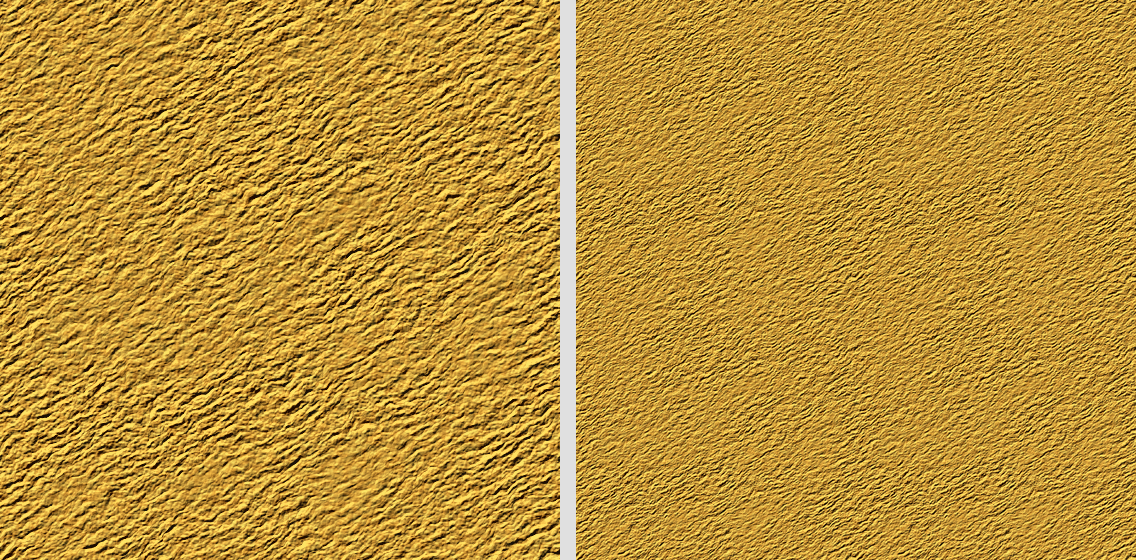
Left: one tile. Right: repeated 2 by 2.
Reproduce this texture procedurally as a Shadertoy shader.

```glsl
// Layers: columns across, rows up, rows climbed per tile (sets the slant)
const vec3 STRANDS      = vec3(44.0, 96.0, 50.0);
const vec3 THIN_STRANDS = vec3(72.0, 150.0, 68.0);
const vec3 FLAKES       = vec3(35.0, 80.0, 41.0);
const vec3 CLODS        = vec3(126.0, 180.0, 66.0);
const vec3 GRAIN        = vec3(230.0, 250.0, 0.0);
const vec3 CRUMBLE      = vec3(95.0, 110.0, 0.0);
const vec3 PATCHES      = vec3(8.0, 13.0, 5.0);
const vec3 TINT         = vec3(120.0, 160.0, 50.0);

// Relief height of each layer
const float STRAND_HEIGHT = 0.0095;
const float THIN_HEIGHT   = 0.0084;
const float FLAKE_HEIGHT  = 0.0086;
const float CLOD_HEIGHT   = 0.0043;
const float GRAIN_HEIGHT  = 0.0054;

const vec2  LIGHT_DIR      = vec2(-0.45, 0.893);
const float LIGHT_STEP     = 0.0023;
const float WARP_AMOUNT    = 0.0040;
const float CRUMBLE_AMOUNT = 0.0045;
const float CALM_RELIEF    = 0.65;
const float ROUGH_RELIEF   = 1.35;
const vec3  TINT_SHIFT     = vec3(0.04, -0.04, -0.05);
const float TAU = 6.2831853;

// Colours from deep shadow to highlight, and the slope where each is reached
const int TONES = 6;
const vec3 TONE_COLOR[TONES] = vec3[](
    vec3(0.11, 0.05, 0.01), vec3(0.35, 0.24, 0.06), vec3(0.56, 0.40, 0.13),
    vec3(0.74, 0.55, 0.20), vec3(0.90, 0.70, 0.27), vec3(1.00, 0.88, 0.38));
const float TONE_SLOPE[TONES] = float[](-2.05, -1.37, -0.77, -0.15, 0.55, 1.44);

// Slanted lattice coordinates of a layer
vec2 toLattice(vec2 p, vec3 layer) {
    return vec2(layer.x * p.x, layer.y * p.y - layer.z * p.x);
}

// Two random values per cell, repeating with the canvas
vec2 cellHash(vec2 cell, vec3 layer) {
    float turns = floor((cell.x + 0.5) / layer.x);
    cell += turns * vec2(-layer.x, layer.z);
    cell.y -= layer.y * floor((cell.y + 0.5) / layer.y);
    uint h = uint(cell.x + 0.5) * 1597334677u
           ^ uint(cell.y + 0.5) * 3812015801u
           ^ uint(layer.x) * 2654435769u;
    h = (h ^ (h >> 16)) * 2246822519u;
    h = (h ^ (h >> 13)) * 3266489917u;
    h ^= h >> 16;
    return vec2(float(h & 65535u), float(h >> 16)) / 65535.0;
}

float valueNoise(vec2 p, vec3 layer) {
    vec2 q = toLattice(p, layer);
    vec2 cell = floor(q);
    vec2 w = smoothstep(0.0, 1.0, q - cell);
    float low  = mix(cellHash(cell, layer).x,
                     cellHash(cell + vec2(1.0, 0.0), layer).x, w.x);
    float high = mix(cellHash(cell + vec2(0.0, 1.0), layer).x,
                     cellHash(cell + vec2(1.0, 1.0), layer).x, w.x);
    return mix(low, high, w.y);
}

// Rounded lumps parted by sharp creases
float cellularDomes(vec2 p, vec3 layer) {
    vec2 q = toLattice(p, layer);
    vec2 cell = floor(q);
    float nearest = 2.0;
    for (int y = -1; y <= 1; y++) {
        for (int x = -1; x <= 1; x++) {
            vec2 neighbour = cell + vec2(x, y);
            vec2 d = neighbour + cellHash(neighbour, layer) - q;
            nearest = min(nearest, dot(d, d));
        }
    }
    return 1.0 - nearest;
}

// Layered sines bend the strands, noise crumbles their edges
vec2 bend(vec2 p) {
    vec2 a = TAU * vec2(3.0 * p.x + 4.0 * p.y, 5.0 * p.x - 2.0 * p.y);
    vec2 b = TAU * vec2(9.0 * p.y - 4.0 * p.x, 11.0 * p.x + 3.0 * p.y);
    vec2 sway = sin(a + 1.3) + 0.5 * sin(b + 2.0 * sin(a.yx));
    float crumble = valueNoise(p, CRUMBLE) - 0.5;
    return p + WARP_AMOUNT * sway + CRUMBLE_AMOUNT * crumble * LIGHT_DIR;
}

float reliefHeight(vec2 p) {
    vec2 bent = bend(p);
    return STRAND_HEIGHT * valueNoise(bent, STRANDS)
         + THIN_HEIGHT * valueNoise(bent, THIN_STRANDS)
         + FLAKE_HEIGHT * cellularDomes(bent, FLAKES)
         + CLOD_HEIGHT * cellularDomes(bent, CLODS)
         + GRAIN_HEIGHT * valueNoise(p, GRAIN);
}

vec3 toneRamp(float slope) {
    vec3 color = TONE_COLOR[0];
    for (int i = 1; i < TONES; i++) {
        float t = (slope - TONE_SLOPE[i - 1]) / (TONE_SLOPE[i] - TONE_SLOPE[i - 1]);
        color = mix(color, TONE_COLOR[i], clamp(t, 0.0, 1.0));
    }
    return color;
}

void mainImage(out vec4 fragColor, in vec2 fragCoord) {
    vec2 p = fragCoord / iResolution.xy;

    // Slope towards the light, calmer in some patches
    vec2 halfStep = 0.5 * LIGHT_STEP * LIGHT_DIR;
    float slope = (reliefHeight(p - halfStep) - reliefHeight(p + halfStep)) / LIGHT_STEP;
    slope *= mix(CALM_RELIEF, ROUGH_RELIEF, valueNoise(p, PATCHES));

    // Gold tones with a faint drift towards orange
    vec3 color = toneRamp(slope) + TINT_SHIFT * (valueNoise(p, TINT) - 0.5);
    fragColor = vec4(clamp(color, 0.0, 1.0), 1.0);
}
```
